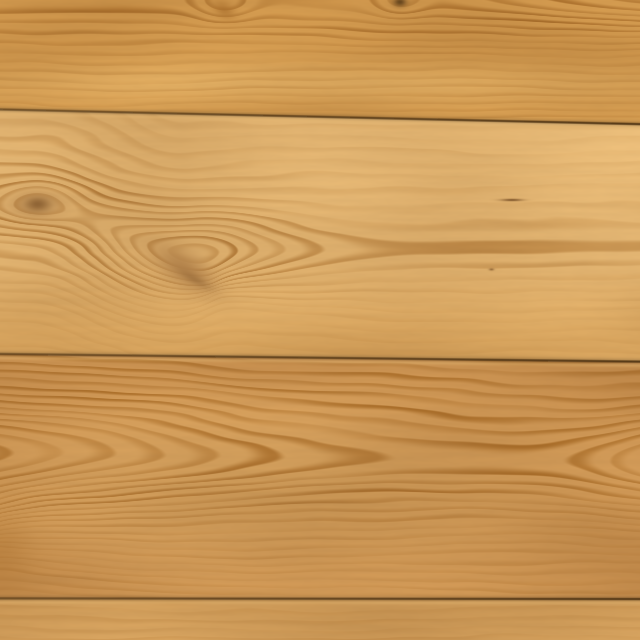
A Shadertoy shader for this texture:

```glsl
const vec3 LATEWOOD = vec3(0.65, 0.42, 0.16);
const vec3 KNOT_BROWN = vec3(0.46, 0.30, 0.14);
const vec3 KNOT_PALE = vec3(0.70, 0.51, 0.29);
const vec3 GAP_BROWN = vec3(0.32, 0.21, 0.08);
const vec3 EDGE_LIGHT = vec3(0.90, 0.72, 0.45);

struct Board {
    vec3 tone;
    float axis;      // height of the grain's centre line
    float density;   // growth rings per unit height
    float bluntness; // rounding of the grain's tips
    float contrast;
    float swell;     // ring displacement around knots
};

float hash(vec2 p) {
    return fract(sin(dot(p, vec2(127.1, 311.7))) * 43758.5);
}

vec2 gradient(vec2 cell) {
    float angle = 6.2832 * hash(cell);
    return vec2(cos(angle), sin(angle));
}

float gradientNoise(vec2 p) {
    vec2 i = floor(p), f = p - i;
    vec2 u = f * f * f * (f * (f * 6.0 - 15.0) + 10.0);
    vec2 e = vec2(0.0, 1.0);
    float low = mix(dot(gradient(i), f), dot(gradient(i + e.yx), f - e.yx), u.x);
    float high = mix(dot(gradient(i + e), f - e), dot(gradient(i + 1.0), f - 1.0), u.x);
    return mix(low, high, u.y);
}

// Soft elliptical bump, rotated about its centre
float bump(vec2 p, vec2 centre, vec2 size, float angle) {
    vec2 q = p - centre;
    float c = cos(angle), s = sin(angle);
    q = vec2(c * q.x + s * q.y, c * q.y - s * q.x) / size;
    return exp(-dot(q, q));
}

// Rings radiating from a focus, strongest across the given direction
float fan(vec2 p, vec2 focus, vec2 direction, vec2 size) {
    vec2 q = p - focus;
    return dot(q, direction) / sqrt(dot(q, q) + 0.0003) * bump(p, focus, size, 0.0);
}

Board boardAt(float id, vec2 p) {
    if (id < -0.5)
        return Board(vec3(0.81, 0.61, 0.35), -0.1, 65.0, 0.01, 0.15, 0.0);
    if (id < 0.5) {
        float swell = 6.5 * bump(p, vec2(-0.08, 0.285), vec2(0.44, 0.13), 0.0)
                    + 3.5 * bump(p, vec2(1.08, 0.28), vec2(0.14, 0.07), 0.0)
                    + 2.5 * fan(p, vec2(-0.03, 0.16), vec2(-0.6, 0.8), vec2(0.20, 0.13));
        float contrast = mix(0.22, 0.75, smoothstep(0.15, 0.27, p.y));
        vec3 tone = mix(vec3(0.77, 0.55, 0.30), vec3(0.82, 0.62, 0.36), bump(p, vec2(0.4, 0.24), vec2(0.5, 0.13), 0.0));
        return Board(tone, 0.295 - 0.018 * p.x, 54.0, 0.028, contrast, swell);
    }
    if (id < 1.5) {
        float axis = mix(0.68, 0.605, smoothstep(0.05, 0.3, p.x)) + 0.01 * p.x;
        float swell = 2.5 * bump(p, vec2(0.059, 0.681), vec2(0.06, 0.035), 0.0)
                    + 4.0 * bump(p, vec2(0.30, 0.605), vec2(0.17, 0.065), 0.0)
                    + 2.2 * fan(p, vec2(0.335, 0.55), vec2(-0.6, 0.8), vec2(0.13, 0.10));
        float away = (p.y - axis) / mix(0.09, 0.03, smoothstep(0.35, 0.65, p.x));
        float contrast = mix(0.1, 0.72 - 0.3 * p.x, exp(-away * away) * smoothstep(0.51, 0.57, p.y));
        vec3 tone = mix(vec3(0.82, 0.62, 0.35), vec3(0.88, 0.70, 0.44), smoothstep(0.45, 0.62, p.y));
        return Board(tone, axis, 44.0, 0.0165, contrast, swell);
    }
    float swell = 2.0 * bump(p, vec2(0.35, 1.0), vec2(0.045, 0.035), 0.0)
                + 1.6 * bump(p, vec2(0.625, 1.0), vec2(0.04, 0.03), 0.0)
                + 6.0 * bump(p, vec2(1.12, 1.03), vec2(0.42, 0.075), 0.0);
    float contrast = mix(0.22, 0.68, smoothstep(0.91, 0.97, p.y));
    vec3 tone = mix(vec3(0.81, 0.59, 0.30), vec3(0.86, 0.66, 0.37), bump(p, vec2(0.5, 0.87), vec2(0.6, 0.03), 0.0));
    return Board(tone, 1.0, 58.0, 0.04, contrast, swell);
}

// Growth coordinate: each whole step is one ring
float ringField(Board board, vec2 p) {
    float d = p.y - board.axis;
    float wobble = 0.9 * gradientNoise(p * vec2(3.0, 12.0))
                 + 0.35 * gradientNoise(p * vec2(9.0, 40.0));
    wobble *= mix(0.2, 1.0, smoothstep(0.0, 0.06, abs(d)));
    d *= d < 0.0 ? 1.35 : 1.0;
    return board.density * sqrt(d * d + board.bluntness * board.bluntness) - board.swell + wobble;
}

// Slow rise into dark latewood, then a quick return to pale wood
float ringShade(float rings, float x) {
    float s = fract(rings);
    float band = smoothstep(0.35, 0.82, s) * (1.0 - smoothstep(0.84, 1.0, s));
    float strength = 0.8 + 1.1 * gradientNoise(vec2(floor(rings) * 0.73 + 0.3, x * 3.0));
    return band * strength;
}

vec3 paintSpot(vec3 colour, vec3 paint, vec2 p, vec2 centre, vec2 size, float angle, float amount) {
    return mix(colour, paint, amount * bump(p, centre, size, angle));
}

void mainImage(out vec4 fragColor, in vec2 fragCoord) {
    vec2 p = fragCoord / iResolution.xy;
    float pixel = 1.0 / iResolution.y;

    // Slightly converging board seams
    float height = 0.382 - 0.011 * p.x;
    float row = (p.y - 0.065 + 0.001 * p.x) / height;
    float seam = (row - floor(row + 0.5)) * height;
    Board board = boardAt(floor(row), p);

    // Rings fade where they become finer than the canvas can show
    float rings = ringField(board, p);
    float visible = 1.0 - smoothstep(0.25, 0.8, fwidth(rings));
    float grain = ringShade(rings, p.x) * board.contrast * visible;
    vec3 colour = mix(board.tone, LATEWOOD, clamp(grain, 0.0, 1.0));

    // Broad mottling and fine horizontal fibres
    float mottle = gradientNoise(p * vec2(2.5, 7.0) + floor(row) * 9.0);
    float fibre = gradientNoise(p * vec2(6.0, 110.0)) + 0.4 * gradientNoise(p * vec2(40.0, 200.0));
    colour *= 1.0 + vec3(0.10, 0.13, 0.18) * mottle + 0.025 * fibre;

    // Knots and small flecks
    colour = paintSpot(colour, KNOT_PALE, p, vec2(0.055, 0.68), vec2(0.04, 0.023), 0.0, 0.6);
    colour = paintSpot(colour, KNOT_BROWN, p, vec2(0.059, 0.681), vec2(0.019, 0.011), 0.0, 0.65);
    colour = paintSpot(colour, KNOT_PALE, p, vec2(0.288, 0.58), vec2(0.055, 0.024), -0.6, 0.95);
    colour = paintSpot(colour, KNOT_BROWN, p, vec2(0.305, 0.563), vec2(0.026, 0.007), -0.5, 0.3);
    colour = paintSpot(colour, LATEWOOD, p, vec2(0.35, 0.985), vec2(0.018, 0.012), -0.6, 0.6);
    colour = paintSpot(colour, GAP_BROWN, p, vec2(0.625, 0.997), vec2(0.010, 0.007), 0.0, 0.8);
    colour = paintSpot(colour, KNOT_BROWN, p, vec2(0.80, 0.6875), vec2(0.017, 0.0020), 0.0, 0.85);
    colour = paintSpot(colour, KNOT_BROWN, p, vec2(0.768, 0.579), vec2(0.004, 0.002), 0.0, 0.6);
    colour = paintSpot(colour, LATEWOOD, p, vec2(0.0, 0.14), vec2(0.05, 0.06), 0.0, 0.35);

    // Seams: soft shadow, lit lower edge, dark gap
    float lip = (seam + 0.006) / 0.003;
    colour *= 1.0 - 0.18 * exp(-seam * seam / 0.00002);
    colour = mix(colour, EDGE_LIGHT, 0.4 * exp(-lip * lip));
    float gap = 1.0 - smoothstep(0.0002, 0.0012 + 1.2 * pixel, abs(seam));
    colour = mix(colour, GAP_BROWN, gap * mix(0.6, 0.92, p.x));

    fragColor = vec4(colour, 1.0);
}
```
